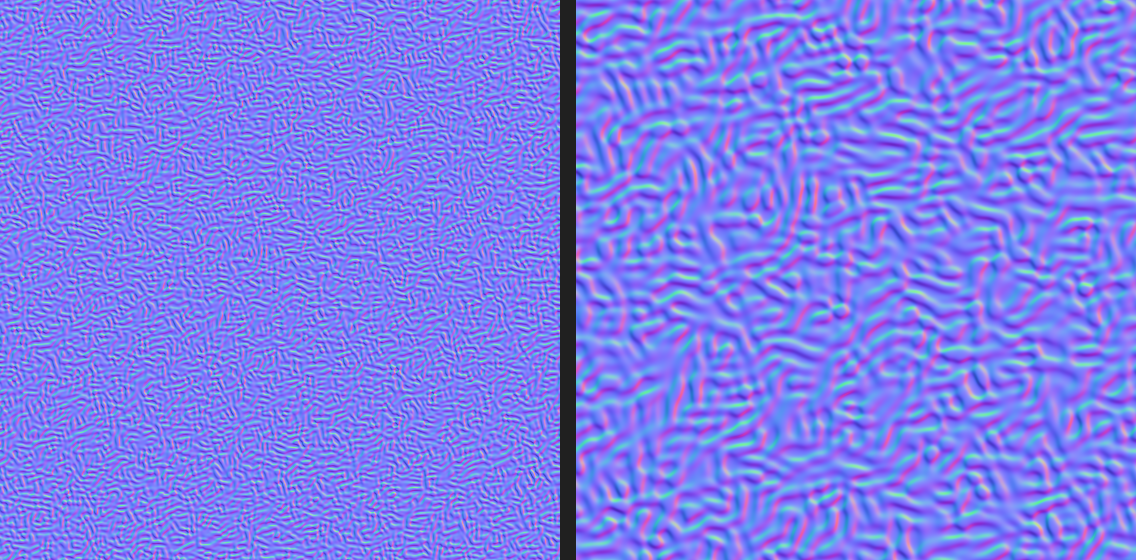
Left, the full canvas; right, a detail of the centre.
Write a Shadertoy shader that draws this texture map.

```glsl
// Tangent-space normal map of a fine, wrinkled, leathery surface.
// Short oriented wave packets scattered on a grid add up to winding ridges;
// their analytic slope is shaped and encoded as a surface normal.

const float TAU = 6.2831853;

// Four random values in 0..1 from three integers
vec4 hash4(ivec3 cell) {
    uvec4 v = uvec4(uvec3(cell + 512), 77u) * 1664525u + 1013904223u;
    v += v.yzwx * v.wxyz;
    v ^= v >> 16u;
    v += v.zwxy * v.yzwx;
    v ^= v >> 15u;
    v += v.wxyz * v.zwxy;
    return vec4(v >> 8u) / 16777216.0;
}

// Ridge direction: many lie nearly flat, the rest stand up or lean right
float ridgeAngle(float kind, float spread) {
    return kind < 0.43 ? (spread - 0.5) * 0.9
                       : 1.25 + (spread - 0.5) * 2.0;
}

// Height in z, its gradient (per radian of wave) in xy
vec3 wrinkles(vec2 p) {
    const float waveNumber = TAU / 0.5;
    const float falloff = 6.0;
    ivec2 home = ivec2(floor(p));
    vec3 sum = vec3(0.0);
    for (int y = -1; y <= 1; y++)
    for (int x = -1; x <= 1; x++)
    for (int k = 0; k < 4; k++) {
        ivec2 cell = home + ivec2(x, y);
        vec4 place = hash4(ivec3(cell, k));
        vec4 form = hash4(ivec3(cell, k + 20));
        vec2 d = p - vec2(cell) - place.xy;
        float angle = ridgeAngle(form.x, form.y);
        vec2 across = vec2(-sin(angle), cos(angle));
        float frequency = waveNumber * mix(0.65, 1.2, form.z);
        float phase = frequency * dot(d, across) + TAU * place.z;
        float envelope = exp(-falloff * dot(d, d));
        vec2 slope = -sin(phase) * frequency * across
                   - 2.0 * falloff * cos(phase) * d;
        sum += envelope * vec3(slope / waveNumber, cos(phase));
    }
    return sum;
}

void mainImage(out vec4 fragColor, in vec2 fragCoord) {
    vec2 uv = fragCoord / iResolution.y;
    vec3 relief = wrinkles(uv * 44.0);

    // Flatten crests and hollows
    vec2 tilt = -0.78 * relief.xy / (1.0 + relief.z * relief.z);

    // Lit faces are a little steeper than shaded ones
    tilt += 0.25 * (tilt * tilt - 0.1);

    // Encode, with slightly dimmed blue on the steep faces
    vec3 normal = normalize(vec3(tilt, 1.0));
    vec3 color = 0.5 + 0.5 * normal;
    color.b -= 0.01 + 0.12 * dot(normal.xy, normal.xy);
    fragColor = vec4(color, 1.0);
}
```
